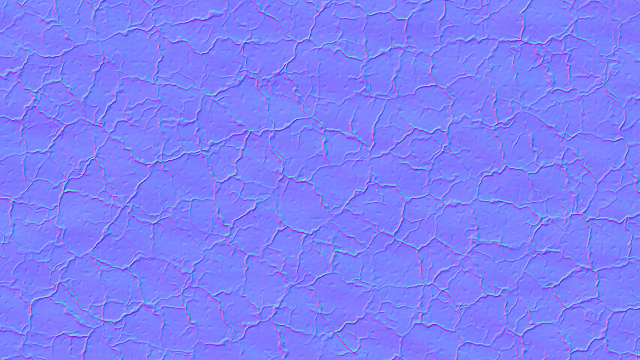
Write a Shadertoy shader that draws this texture map.

```glsl
// Tangent-space normal map of dry, cracked plaster with soft undulations.

const float SAMPLE_STEP = 0.0014;  // slope sampling distance, in canvas heights

vec2 hash2(vec2 p) {
    vec3 q = fract(p.xyx * vec3(0.1031, 0.1030, 0.0973));
    q += dot(q, q.yzx + 33.33);
    return fract((q.xx + q.yz) * q.zy);
}

float cornerGradient(vec2 cell, vec2 offset) {
    float angle = 6.2832 * hash2(cell).x;
    return dot(vec2(cos(angle), sin(angle)), offset);
}

float gradientNoise(vec2 p) {
    vec2 i = floor(p), f = p - i;
    vec2 u = f * f * f * (f * (f * 6.0 - 15.0) + 10.0);
    vec2 e = vec2(1.0, 0.0);
    float low = mix(cornerGradient(i, f), cornerGradient(i + e, f - e), u.x);
    float high = mix(cornerGradient(i + e.yx, f - e.yx),
                     cornerGradient(i + e.xx, f - e.xx), u.x);
    return mix(low, high, u.y);
}

vec2 noise2(vec2 p) {
    return vec2(gradientNoise(p), gradientNoise(p + vec2(37.2, 81.7)));
}

// Distance to the nearest Voronoi border, in cell units
float borderDistance(vec2 p) {
    vec2 base = floor(p), f = p - base;
    vec2 nearestCell = vec2(0.0), nearest = vec2(0.0);
    float best = 8.0;
    for (int y = -1; y <= 1; y++)
    for (int x = -1; x <= 1; x++) {
        vec2 cell = vec2(x, y);
        vec2 r = cell + hash2(base + cell) - f;
        if (dot(r, r) < best) {
            best = dot(r, r);
            nearest = r;
            nearestCell = cell;
        }
    }
    float border = 8.0;
    for (int y = -2; y <= 2; y++)
    for (int x = -2; x <= 2; x++) {
        vec2 cell = nearestCell + vec2(x, y);
        vec2 r = cell + hash2(base + cell) - f;
        vec2 apart = r - nearest;
        if (dot(apart, apart) > 0.00001)
            border = min(border, dot(0.5 * (nearest + r), normalize(apart)));
    }
    return border;
}

// Rounded groove along the cell borders
float crack(vec2 p, float density, float width) {
    float d = borderDistance(p * density) / (density * width);
    return exp(-d * d);
}

float surfaceHeight(vec2 p) {
    // Ragged crack paths
    vec2 warped = p + 0.022 * noise2(p * 16.0) + 0.012 * noise2(p * 42.0)
                + 0.004 * noise2(p * 95.0);

    // Main cracks vary in depth, hairline cracks fade in and out
    float mainDepth = mix(0.0012, 0.0034, smoothstep(-0.35, 0.3, gradientNoise(p * 12.0 + 5.0)));
    float hairDepth = 0.0018 * smoothstep(-0.2, 0.3, gradientNoise(p * 11.0 + 23.0));
    float height = -mainDepth * crack(warped + 3.0, 8.5, 0.0034);
    height -= hairDepth * crack(warped + 11.0, 14.0, 0.0029);

    // Broad swells, stretched sideways and slightly tilted
    vec2 swell = vec2(p.x, p.y + 0.25 * p.x);
    height += 0.0060 * gradientNoise(swell * vec2(4.0, 8.0));
    height += 0.0020 * gradientNoise(swell * vec2(11.0, 18.0) + 7.0);

    // Fine grain and scattered crumbs
    height += 0.0004 * gradientNoise(p * 80.0);
    height += 0.0009 * smoothstep(0.24, 0.5, gradientNoise(p * 60.0 + 61.0));
    return height;
}

vec2 slope(vec2 p, float stepSize) {
    vec2 e = vec2(stepSize, 0.0);
    return vec2(surfaceHeight(p + e) - surfaceHeight(p - e),
                surfaceHeight(p + e.yx) - surfaceHeight(p - e.yx)) / (2.0 * stepSize);
}

// Encodes a normal whose green axis points down the canvas
vec3 encodeNormal(vec2 s, vec2 strength) {
    vec3 normal = normalize(vec3(vec2(-s.x, s.y) * strength, 1.0));
    return 0.5 + 0.5 * normal;
}

void mainImage(out vec4 fragColor, in vec2 fragCoord) {
    vec2 p = fragCoord / iResolution.y;
    vec3 color = encodeNormal(slope(p, SAMPLE_STEP), vec2(1.0, 1.0));
    color -= vec3(0.002, 0.0, 0.005);
    fragColor = vec4(color, 1.0);
}
```
